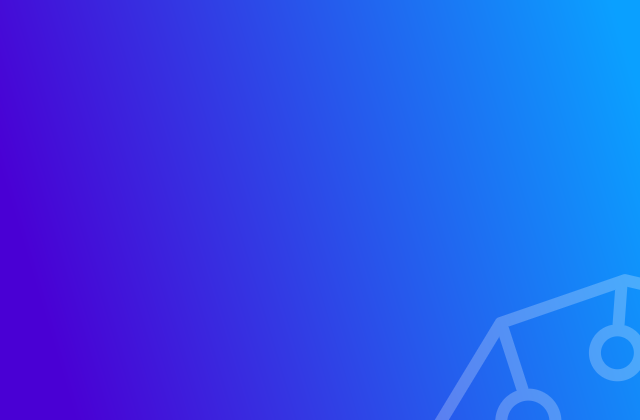
A Shadertoy shader for this background:

```glsl
// A slanted violet-to-azure gradient with a translucent network motif in the
// lower right corner: a bent outline with two spokes that end in rings.
// Strokes are distance fields merged by min, so overlaps keep one opacity.

#define VIOLET vec3(0.288, 0.0, 0.832)
#define AZURE vec3(0.04, 0.628, 1.0)
#define GRADIENT_SLANT 0.30
#define GRADIENT_START -0.12
#define GRADIENT_END 1.46
#define STROKE_HALF_WIDTH 0.0143
#define STROKE_OPACITY 0.24

float segmentDistance(vec2 p, vec2 a, vec2 b) {
    vec2 ab = b - a;
    float along = clamp(dot(p - a, ab) / dot(ab, ab), 0.0, 1.0);
    return length(p - a - ab * along);
}

float ringDistance(vec2 p, vec2 center, float radius) {
    return abs(length(p - center) - radius);
}

// Distance to the centre lines of the motif
float motifDistance(vec2 p) {
    vec2 shoulder = vec2(1.192, 0.231);
    vec2 peak = vec2(1.488, 0.333);

    // Outline
    float d = segmentDistance(p, vec2(1.036, -0.026), shoulder);
    d = min(d, segmentDistance(p, shoulder, peak));
    d = min(d, segmentDistance(p, peak, vec2(1.587, 0.310)));

    // Spokes
    d = min(d, segmentDistance(p, vec2(1.195, 0.225), vec2(1.246, 0.067)));
    d = min(d, segmentDistance(p, vec2(1.480, 0.326), vec2(1.472, 0.217)));

    // Rings
    d = min(d, ringDistance(p, vec2(1.258, -0.004), 0.0645));
    return min(d, ringDistance(p, vec2(1.470, 0.160), 0.0535));
}

void mainImage(out vec4 fragColor, in vec2 fragCoord) {
    // Canvas height is one unit
    vec2 p = fragCoord / iResolution.y;
    float pixel = 1.0 / iResolution.y;

    // Slanted gradient
    float position = p.x + GRADIENT_SLANT * (p.y - 1.0);
    float blend = (position - GRADIENT_START) / (GRADIENT_END - GRADIENT_START);
    vec3 color = mix(VIOLET, AZURE, clamp(blend, 0.0, 1.0));

    // Translucent white strokes with a one-pixel soft edge
    float edge = motifDistance(p) - STROKE_HALF_WIDTH;
    float coverage = clamp(0.5 - edge / pixel, 0.0, 1.0);
    color = mix(color, vec3(1.0), STROKE_OPACITY * coverage);

    fragColor = vec4(color, 1.0);
}
```
